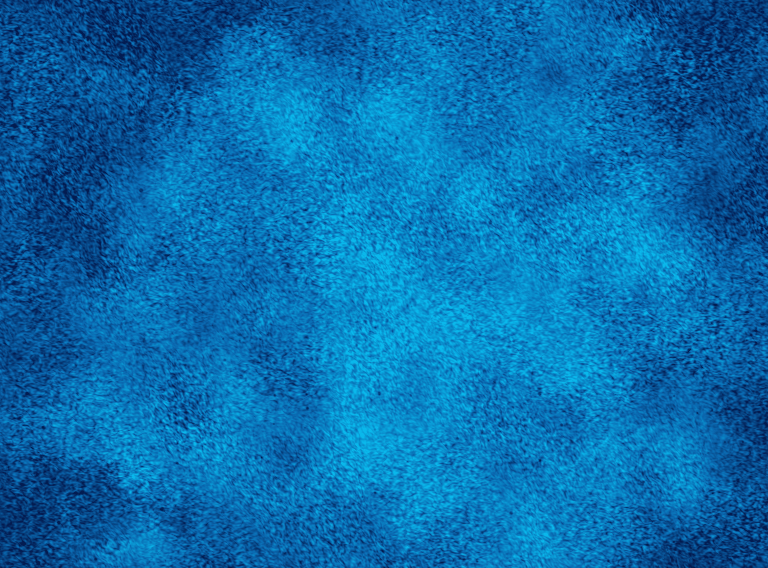
This texture is drawn by a Shadertoy shader. Its source:

```glsl
#define DEEP_BLUE vec3(0.02, 0.20, 0.43)
#define MID_BLUE vec3(0.04, 0.41, 0.69)
#define BRIGHT_BLUE vec3(0.04, 0.61, 0.84)
#define GLOW_CENTER vec2(0.54, 0.42)
#define GLOW_TONE 0.575
#define EDGE_DARKENING 0.32
#define CLOUD_SCALE 3.6
#define CLOUD_DEPTH 0.22
#define BLOTCH_DEPTH 0.16
#define GRAIN_SCALE 135.0
#define GRAIN_DEPTH 0.27
#define PIT_SCALE 34.0

vec2 hash2(vec2 p) {
    vec3 h = fract(p.xyx * vec3(0.1031, 0.1030, 0.0973));
    h += dot(h, h.yzx + 33.33);
    return fract((h.xx + h.yz) * h.zy);
}

vec2 gradientAt(vec2 cell) {
    float angle = 6.28318 * hash2(cell).x;
    return vec2(cos(angle), sin(angle));
}

float gradientNoise(vec2 p) {
    vec2 i = floor(p), f = p - i;
    vec2 u = f * f * f * (f * (f * 6.0 - 15.0) + 10.0);
    float a = dot(gradientAt(i), f);
    float b = dot(gradientAt(i + vec2(1, 0)), f - vec2(1, 0));
    float c = dot(gradientAt(i + vec2(0, 1)), f - vec2(0, 1));
    float d = dot(gradientAt(i + vec2(1, 1)), f - vec2(1, 1));
    return mix(mix(a, b, u.x), mix(c, d, u.x), u.y);
}

mat2 rotation(float angle) {
    float c = cos(angle), s = sin(angle);
    return mat2(c, s, -s, c);
}

float fbm(vec2 p) {
    float sum = 0.0, amplitude = 1.0;
    for (int i = 0; i < 6; i++) {
        sum += amplitude * gradientNoise(p);
        p = rotation(0.6) * p * 2.0 + 17.3;
        amplitude *= 0.62;
    }
    return sum;
}

// Short plates stretched along one direction, split by thin dark creases
float wrinkles(vec2 p, float angle) {
    vec2 q = rotation(angle) * p * GRAIN_SCALE * vec2(0.62, 1.0);
    float plates = gradientNoise(q + 50.0);
    float grit = gradientNoise(rotation(0.5) * q * 1.9 + 90.0);
    float crease = 1.0 - smoothstep(0.0, 0.14, abs(gradientNoise(q * 0.6 + 20.0)));
    return 0.85 * plates + 0.85 * grit - 0.28 * (crease - 0.35);
}

// Two wrinkle directions that trade places across the surface
float leather(vec2 p) {
    vec2 warp = vec2(gradientNoise(p * 30.0), gradientNoise(p * 30.0 + 40.0));
    p += 0.005 * warp;
    float region = smoothstep(-0.12, 0.12, gradientNoise(p * 4.0 + 8.0));
    return mix(wrinkles(p, 0.75), wrinkles(p, 0.15), region);
}

// Sparse round pits, at most one per cell
float pits(vec2 p, float pixel) {
    vec2 cell = floor(p * PIT_SCALE);
    vec2 offset = 0.25 + 0.5 * hash2(cell + 5.0);
    vec2 pick = hash2(cell + 71.0);
    float radius = mix(0.001, 0.0034, pick.y * pick.y);
    float dist = length(p - (cell + offset) / PIT_SCALE);
    return step(pick.x, 0.2) * (1.0 - smoothstep(radius - pixel, radius + pixel, dist));
}

vec3 blueRamp(float tone) {
    float low = (tone - DEEP_BLUE.g) / (MID_BLUE.g - DEEP_BLUE.g);
    float high = (tone - MID_BLUE.g) / (BRIGHT_BLUE.g - MID_BLUE.g);
    return low < 1.0 ? mix(DEEP_BLUE, MID_BLUE, low) : mix(MID_BLUE, BRIGHT_BLUE, high);
}

void mainImage(out vec4 fragColor, in vec2 fragCoord) {
    vec2 p = fragCoord / iResolution.y;
    vec2 center = GLOW_CENTER * vec2(iResolution.x / iResolution.y, 1.0);

    // Broad glow fading to the edges
    float edge = smoothstep(0.08, 0.88, length((p - center) * vec2(1.0, 0.9)));
    float tone = GLOW_TONE - EDGE_DARKENING * edge;

    // Mottled clouds and ragged dark blotches
    float grain = leather(p);
    tone += CLOUD_DEPTH * fbm(p * CLOUD_SCALE + 3.7);
    float blotch = fbm(p * CLOUD_SCALE * 1.3 + 31.0) - 0.2 * grain;
    tone -= BLOTCH_DEPTH * smoothstep(0.05, 0.5, blotch) * (0.3 + 0.7 * edge);

    // Soft floor keeps the darkest blotches blue
    float lift = max(0.29 - tone, 0.0);
    tone += lift * lift / (lift + 0.12);

    // Leathery relief and pits
    float strength = 1.0 + 0.5 * gradientNoise(p * 6.0 + 60.0);
    tone += GRAIN_DEPTH * strength * grain;
    tone -= 0.18 * pits(p, 1.0 / iResolution.y);

    fragColor = vec4(clamp(blueRamp(clamp(tone, 0.11, 0.72)), 0.0, 1.0), 1.0);
}
```
